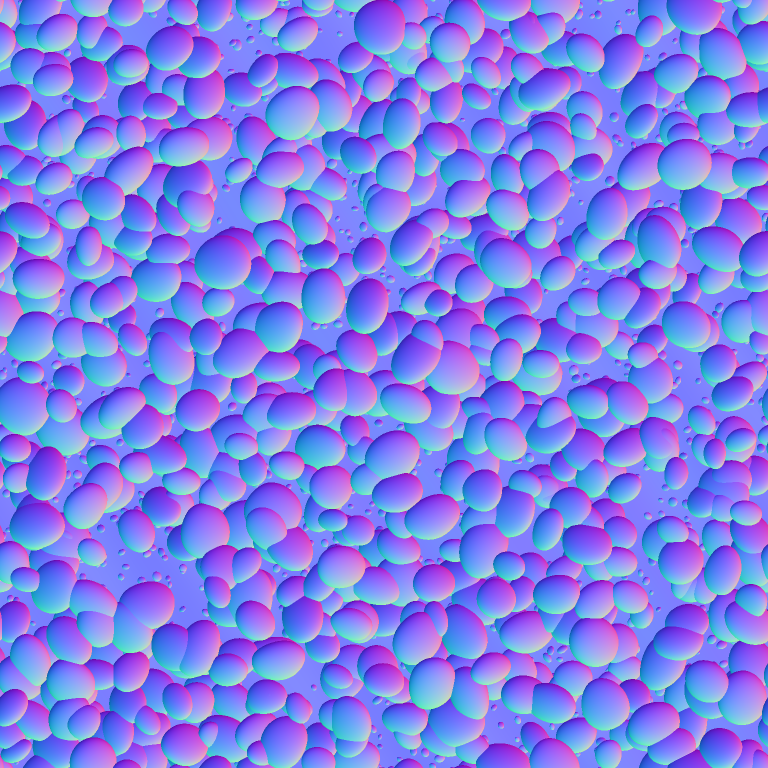
Write a WebGL 2 fragment shader that draws this texture map.

```glsl
#version 300 es
precision highp float;
// Tangent-space normal map of loose pebbles lying on flat ground with fine grit.
// Each pebble is a tilted, slightly egg-shaped ellipsoid hit by a vertical ray;
// wrapped jittered grids scatter them and the highest hit gives the normal.

#define PEBBLE_CELLS 20.0
#define GRIT_CELLS 62.0
#define PEBBLE_SIZE vec2(0.0195, 0.0385)
#define GRIT_SIZE vec2(0.0032, 0.0070)
#define THICKNESS 0.56
#define TILT 0.68
#define EGG 0.13
#define JITTER 0.84
#define RIM_SOFTNESS 0.14
#define WOBBLE 0.0011
#define SAMPLES 2

uniform vec2 u_resolution;
out vec4 fragColor;

const float TAU = 6.2831853;

vec4 hash4(vec2 cell, float seed) {
    vec4 h = fract(vec4(cell.xyx, cell.y + seed) * vec4(0.1031, 0.1030, 0.0973, 0.1099) + seed * 0.137);
    h += dot(h, h.wzxy + 33.33);
    return fract((h.xxyz + h.yzzw) * h.zywx);
}

// Slow wrapping variation, about -1 to 1, that opens and closes gaps.
float clumping(vec2 uv) {
    return (sin(TAU * (2.0 * uv.x + uv.y) + 0.7)
          + sin(TAU * (uv.x - 3.0 * uv.y) + 2.1)
          + sin(TAU * (4.0 * uv.x + 2.0 * uv.y) + 4.0)) / 3.0;
}

// Normal (xyz) and height (w) of one ellipsoid; height is -1 on a miss.
vec4 pebble(vec2 offset, float size, vec4 shape) {
    float yaw = TAU * shape.x;
    vec3 up = normalize(vec3((shape.yz * 2.0 - 1.0) * TILT, 1.0));
    vec3 side = normalize(cross(vec3(-sin(yaw), cos(yaw), 0.0), up));
    mat3 frame = mat3(side, cross(up, side), up);
    vec3 axes = size * vec3(1.0, mix(0.70, 0.96, shape.w), THICKNESS);

    offset *= 1.0 + EGG * clamp(dot(offset, side.xy) / size, -1.0, 1.0);
    vec3 start = (vec3(offset, 0.0) * frame) / axes;
    vec3 ray = (vec3(0.0, 0.0, 1.0) * frame) / axes;
    float a = dot(ray, ray);
    float b = dot(start, ray);
    float disc = b * b - a * (dot(start, start) - 1.0);
    if (disc < 0.0) return vec4(0.0, 0.0, 1.0, -1.0);

    float z = (sqrt(disc) - b) / a;
    vec3 normal = normalize(frame * ((start + z * ray) / axes));
    return vec4(normalize(normal + vec3(0.0, 0.0, RIM_SOFTNESS)), z);
}

// Adds one wrapped layer of pebbles, keeping the highest surface in "top".
void scatter(vec2 uv, float cells, float seed, vec2 sizes, vec2 levels,
             float keep, float clumpGain, inout vec4 top) {
    vec2 grid = uv * cells + fract(seed * 0.5);
    vec2 home = floor(grid);
    for (int j = -1; j <= 1; j++) {
        for (int i = -1; i <= 1; i++) {
            vec2 cell = home + vec2(i, j);
            vec2 id = mod(cell, cells);
            vec4 place = hash4(id, seed);
            vec2 center = cell + 0.5 + (place.xy - 0.5) * JITTER;
            vec4 traits = hash4(id, seed + 17.0);
            if (traits.x > keep + clumpGain * clumping(center / cells)) continue;

            float size = mix(sizes.x, sizes.y, place.z);
            vec4 shape = hash4(id, seed + 41.0);
            vec4 hit = pebble((grid - center) / cells, size, shape);
            if (hit.w <= -1.0) continue;
            hit.w += mix(levels.x, levels.y, place.w);
            if (hit.w > top.w) top = hit;
        }
    }
}

vec3 surfaceNormal(vec2 uv) {
    // Gentle bending keeps the outlines from being perfect ellipses.
    uv += WOBBLE * sin(TAU * (uv.yx * vec2(11.0, 9.0) + uv * vec2(5.0, 7.0)));

    // Ground with a faint swell.
    vec2 swell = 0.05 * sin(TAU * (uv * vec2(5.0, 4.0) + uv.yx * vec2(3.0, 6.0)));
    vec4 ground = vec4(normalize(vec3(swell - vec2(0.02, 0.03), 1.0)), -0.9);
    vec4 top = ground;

    // Upper pebbles, then lower ones on a half-shifted grid.
    scatter(uv, PEBBLE_CELLS, 2.0, PEBBLE_SIZE, vec2(0.03, 0.08), 0.92, 0.12, top);
    scatter(uv, PEBBLE_CELLS, 5.0, PEBBLE_SIZE, vec2(0.0, 0.05), 0.72, 0.50, top);

    // Grit shows only where the ground is bare.
    if (top.w == ground.w) {
        scatter(uv, GRIT_CELLS, 8.0, GRIT_SIZE, vec2(0.0, 0.01), 0.46, -0.35, top);
    }
    return top.xyz;
}

void main() {
    vec3 color = vec3(0.0);
    for (int k = 0; k < SAMPLES * SAMPLES; k++) {
        vec2 shift = (vec2(k % SAMPLES, k / SAMPLES) + 0.5) / float(SAMPLES) - 0.5;
        vec3 n = surfaceNormal((gl_FragCoord.xy + shift) / u_resolution);
        // Green points down the canvas.
        color += 0.5 + 0.5 * n * vec3(1.0, -1.0, 1.0);
    }
    fragColor = vec4(color / float(SAMPLES * SAMPLES), 1.0);
}
```
